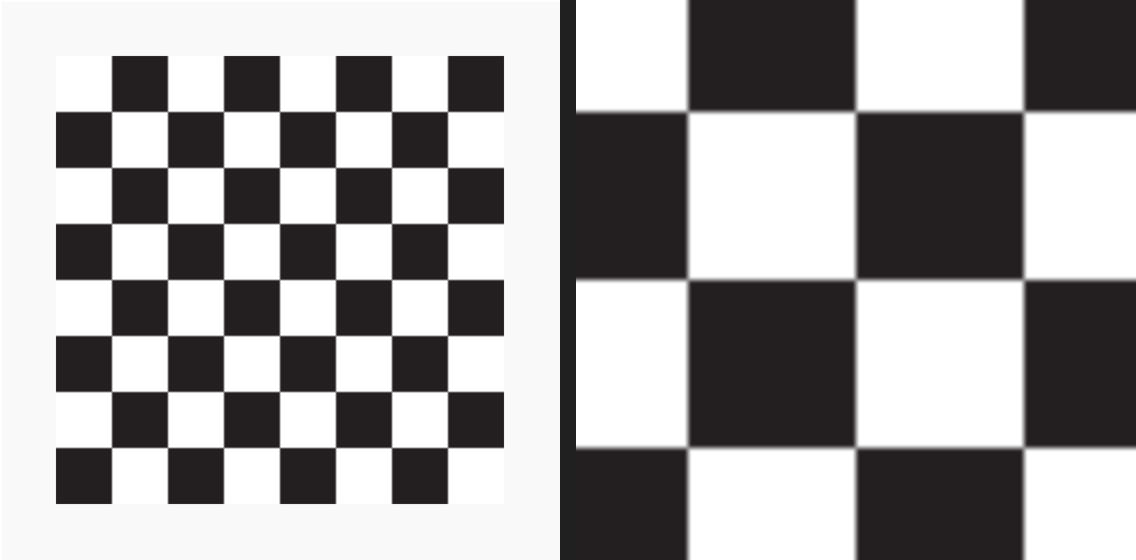
Left, the full canvas; right, a detail of the centre.
Reproduce this pattern procedurally as a WebGL 2 fragment shader.

```glsl
#version 300 es
precision highp float;

uniform vec2 u_resolution;
out vec4 fragColor;

// Square wave with soft flanks: +1 on even cells, -1 on odd cells.
vec2 softSquareWave(vec2 p, float softness) {
    vec2 signedDist = 0.5 - abs(mod(p + 0.5, 2.0) - 1.0);
    return smoothstep(-softness, softness, signedDist) * 2.0 - 1.0;
}

float boxDistance(vec2 p, vec2 halfSize) {
    vec2 d = abs(p) - halfSize;
    return length(max(d, 0.0)) + min(max(d.x, d.y), 0.0);
}

void main() {
    vec2 uv = gl_FragCoord.xy / u_resolution;
    float pixel = 1.0 / min(u_resolution.x, u_resolution.y);

    const vec3 white = vec3(1.0);
    const vec3 paper = vec3(0.976);
    const vec3 ink = vec3(0.139, 0.122, 0.128);

    // Pale margin with a thin white rim on the left and top
    float rim = min(uv.x, 1.0 - uv.y);
    vec3 color = mix(white, paper, smoothstep(0.003 - pixel, 0.003 + pixel, rim));

    // Eight by eight cells, dark at the lower left
    float softness = max(0.0026, pixel);
    vec2 wave = softSquareWave((uv - 0.1) * 10.0, softness * 10.0);
    float dark = 0.5 + 0.5 * wave.x * wave.y;
    vec3 board = mix(white, ink, dark);

    // Board outline
    float outline = boxDistance(uv - 0.5, vec2(0.4));
    float edge = max(0.0012, 0.7 * pixel);

    // Outer cells stay solid up to the outline
    vec2 inner = clamp(uv, 0.1 + softness, 0.9 - softness);
    vec2 innerWave = softSquareWave((inner - 0.1) * 10.0, softness * 10.0);
    board = mix(white, ink, 0.5 + 0.5 * innerWave.x * innerWave.y);

    color = mix(board, color, smoothstep(-edge, edge, outline));
    fragColor = vec4(color, 1.0);
}
```
